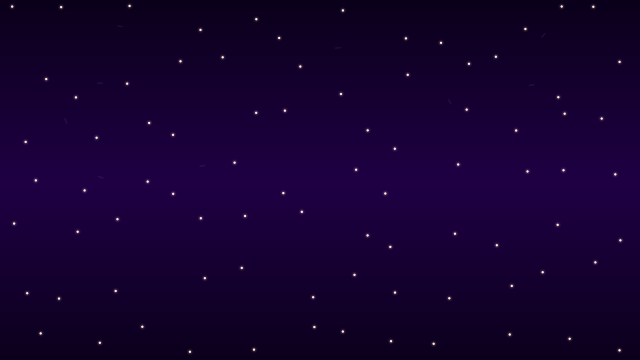
This background is drawn by a WebGL 1 fragment shader. Its source:

```glsl
precision highp float;
// A violet night sky: a dark vertical gradient that is brightest at mid height,
// with cream stars in a soft halo, one per cell of a jittered grid,
// and a few barely visible short streaks on a coarser grid.

uniform vec2 u_resolution;

vec2 hash2(vec2 cell) {
  vec2 q = vec2(dot(cell, vec2(127.1, 311.7)), dot(cell, vec2(269.5, 183.3)));
  return fract(sin(q) * 43758.55);
}

float segmentDistance(vec2 p, vec2 halfSpan) {
  float t = clamp(dot(p, halfSpan) / dot(halfSpan, halfSpan), -1.0, 1.0);
  return length(p - halfSpan * t);
}

// Linear rise to the middle, with a slightly rounded crest
vec3 skyColor(float y) {
  float offset = (y - 0.49) / 0.51;
  float glow = 1.03 - sqrt(offset * offset + 0.0009);
  return mix(vec3(0.038, 0.0, 0.098), vec3(0.118, 0.0, 0.262), clamp(glow, 0.0, 1.0));
}

// Dim dashes, present in only some cells and mostly in the upper half
float streaks(vec2 p, float pixel) {
  vec2 grid = vec2(4.5, 5.0);
  vec2 cell = floor(p * grid);
  vec2 jitter = hash2(cell + 41.0);
  vec2 pick = hash2(cell + 73.0);
  vec2 center = (cell + 0.15 + 0.7 * jitter) / grid;
  float angle = 6.283 * pick.y;
  float d = segmentDistance(p - center, 0.006 * vec2(cos(angle), sin(angle)));
  float present = step(pick.x, mix(0.15, 0.4, step(0.5, p.y)));
  return present * (1.0 - smoothstep(0.0, 0.001 + pixel, d));
}

void main() {
  vec2 p = gl_FragCoord.xy / u_resolution.y;
  float pixel = 1.0 / u_resolution.y;
  vec3 color = skyColor(p.y);

  color += vec3(0.07, 0.05, 0.09) * streaks(p, pixel);

  // One star per cell, inset so that its halo stays inside the cell
  vec2 grid = vec2(6.75, 7.0);
  vec2 cell = floor(p * grid);
  vec2 star = (cell + 0.1 + 0.8 * hash2(cell + 7.0)) / grid;
  float d = length(p - star);
  float halo = 1.0 - smoothstep(0.0, 0.0135, d);
  float core = 1.0 - smoothstep(0.0031 - 0.6 * pixel, 0.0031 + 0.6 * pixel, d);
  color += vec3(0.30, 0.24, 0.22) * halo * halo;
  color = mix(color, vec3(1.0, 0.95, 0.82), core);

  gl_FragColor = vec4(color, 1.0);
}
```
